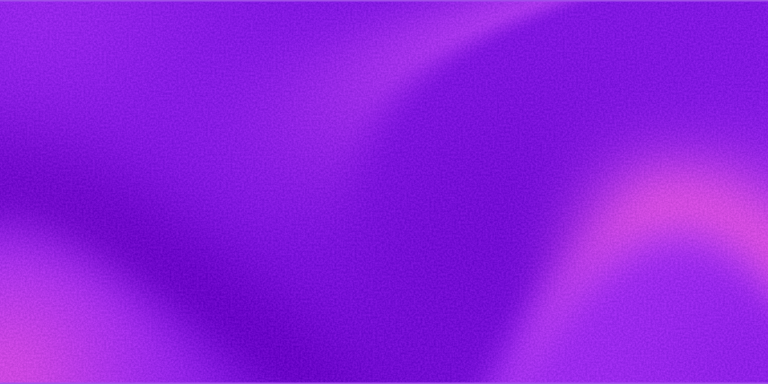
Give the GLSL for this background, as a WebGL 2 fragment shader.

```glsl
#version 300 es
precision highp float;

uniform vec2 u_resolution;
out vec4 fragColor;

// Palette
const vec3 BASE = vec3(0.505, 0.095, 0.885);
const vec3 DEEP = vec3(0.40, 0.01, 0.77);
const vec3 INDIGO = vec3(0.44, 0.045, 0.82);
const vec3 VIOLET = vec3(0.61, 0.17, 0.93);
const vec3 ORCHID = vec3(0.68, 0.23, 0.93);
const vec3 PINK = vec3(0.85, 0.31, 0.87);
const vec3 RIM = vec3(0.63, 0.31, 0.92);

// Layout, in canvas heights
const float ASPECT = 2.0;
const vec2 HILL_TOP = vec2(1.77, 0.465);
const float HILL_CURVE = 1.8;
const float VALLEY_TOP = 0.52;
const float FOLD_X = 0.94;
const float FOLD_BEND = 0.6;
const vec2 CORNER_GLOW = vec2(0.0, 0.02);
const vec2 UPPER_GLOW = vec2(0.1, 1.05);
const float RIM_WIDTH = 1.0 / 256.0;

// Grain
const float GRAIN_SCALE = 170.0;
const float GRAIN_AMOUNT = 0.075;

vec2 hashGradient(vec2 cell) {
    vec3 q = fract(cell.xyx * vec3(0.1031, 0.1030, 0.0973));
    q += dot(q, q.yzx + 33.33);
    float angle = 6.2832 * fract((q.x + q.y) * q.z);
    return vec2(cos(angle), sin(angle));
}

float gradientNoise(vec2 p) {
    vec2 cell = floor(p);
    vec2 f = fract(p);
    vec2 w = f * f * f * (f * (f * 6.0 - 15.0) + 10.0);
    vec2 e = vec2(1.0, 0.0);
    float a = dot(hashGradient(cell), f);
    float b = dot(hashGradient(cell + e.xy), f - e.xy);
    float c = dot(hashGradient(cell + e.yx), f - e.yx);
    float d = dot(hashGradient(cell + e.xx), f - e.xx);
    return mix(mix(a, b, w.x), mix(c, d, w.x), w.y);
}

float bell(float d, float width) {
    return exp(-d * d / (width * width));
}

// Bell with a different falloff on each side of zero
float ridge(float d, float below, float above) {
    return bell(d, d < 0.0 ? below : above);
}

vec3 paintValley(vec3 color, vec2 p) {
    // Broad shade between the fold and the hill
    float shade = bell(p.x - 1.1 - 0.35 * p.y, 0.42) * (1.0 - smoothstep(0.3, 1.1, p.y));
    color = mix(color, INDIGO, 0.85 * shade);

    // Dark trough sinking from the left side to the lower middle
    float trough = VALLEY_TOP - 0.95 * p.x * p.x / (p.x + 0.4);
    float d = p.y - trough;
    float reach = 1.0 - smoothstep(0.7, 1.35, p.x);
    color = mix(color, DEEP, 0.85 * ridge(d, 0.16, 0.21) * reach);

    // Light below the trough, pink in the corner
    float lit = smoothstep(0.03, 0.27, -d) * (1.0 - smoothstep(0.2, 0.8, p.x));
    color = mix(color, VIOLET, lit);
    return mix(color, PINK, 0.78 * bell(length(p - CORNER_GLOW), 0.27));
}

vec3 paintFold(vec3 color, vec2 p) {
    float d = FOLD_X + FOLD_BEND * pow(p.y, 5.0) - p.x;
    float light = smoothstep(-0.05, 0.13, d) * bell(max(d - 0.08, 0.0), 0.3);
    color = mix(color, ORCHID, 0.88 * light * smoothstep(0.3, 1.0, p.y));
    return mix(color, VIOLET, 0.75 * bell(length(p - UPPER_GLOW), 0.38));
}

vec3 paintHill(vec3 color, vec2 p) {
    float dx = p.x - HILL_TOP.x;
    float slope = 2.0 * HILL_CURVE * dx;
    float d = p.y - HILL_TOP.y + HILL_CURVE * dx * dx;
    float nearDist = d / sqrt(1.0 + slope * slope);

    // Lit body, dimmer toward the lower right corner
    vec3 body = mix(VIOLET, BASE, 0.55 * bell(length(p - vec2(2.0, 0.0)), 0.3));
    color = mix(color, body, 1.0 - smoothstep(-0.08, 0.07, nearDist));

    // Soft haze over the crest, then the pink crest itself
    float crest = smoothstep(1.3, 1.75, p.x);
    color = mix(color, ORCHID, 0.65 * ridge(nearDist, 0.1, 0.18) * crest);
    color = mix(color, ORCHID, 0.5 * bell(nearDist + 0.06, 0.07) * smoothstep(1.2, 1.45, p.x));
    return mix(color, PINK, 0.85 * ridge(nearDist, 0.085, 0.12) * crest);
}

void main() {
    vec2 uv = gl_FragCoord.xy / u_resolution;
    vec2 p = uv * vec2(ASPECT, 1.0);

    vec3 color = paintValley(BASE, p);
    color = paintFold(color, p);
    color = paintHill(color, p);

    // Fine film grain
    float grain = gradientNoise(p * GRAIN_SCALE) + 0.5 * gradientNoise(p * GRAIN_SCALE * 1.7 + 19.3);
    color += GRAIN_AMOUNT * grain * vec3(1.0, 0.6, 0.8);

    // Pale rim along the top and bottom
    float rimDist = min(uv.y, 1.0 - uv.y);
    float blur = 0.5 / u_resolution.y;
    color = mix(color, RIM, 1.0 - smoothstep(RIM_WIDTH - blur, RIM_WIDTH + blur, rimDist));

    fragColor = vec4(clamp(color, 0.0, 1.0), 1.0);
}
```
